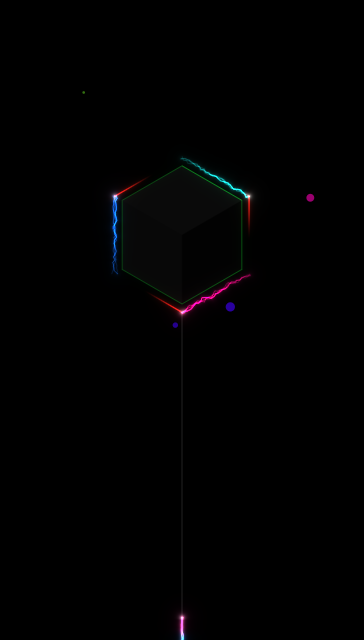
Give the GLSL for this background, as a Shadertoy shader.

```glsl
const vec3 TEAL = vec3(0.08, 0.68, 0.68);
const vec3 MAGENTA = vec3(1.0, 0.04, 0.55);
const vec3 BLUE = vec3(0.08, 0.42, 0.95);
const vec3 RED = vec3(1.0, 0.12, 0.08);
const vec3 GREEN = vec3(0.02, 0.32, 0.06);
const vec3 INDIGO = vec3(0.16, 0.0, 0.62);

float hash(float n) {
    n = fract(n * 0.1031);
    n *= n + 33.33;
    return fract(n * (n + n));
}

float noise(float x) {
    float cell = floor(x);
    return mix(hash(cell), hash(cell + 1.0), fract(x)) - 0.5;
}

// Share of a pixel covered by a line, at distance d from its middle
float stroke(float d, float halfWidth, float px) {
    return max(min(d + 0.5 * px, halfWidth) - max(d - 0.5 * px, -halfWidth), 0.0) / px;
}

float hexagon(vec2 p, float apothem) {
    p = abs(p);
    return max(p.x, dot(p, vec2(0.5, 0.8660))) - apothem;
}

// Corners run clockwise from the top
vec2 corner(float k, float radius) {
    float angle = radians(60.0 * k);
    return radius * vec2(sin(angle), cos(angle));
}

// x: position from a (0) to b (1), y: signed offset to the left
vec2 edgeFrame(vec2 p, vec2 a, vec2 b) {
    vec2 edge = b - a;
    float len = length(edge);
    vec2 dir = edge / len;
    return vec2(dot(p - a, dir) / len, dot(p - a, vec2(-dir.y, dir.x)));
}

// Jagged strands that brighten from a to b, with a hot end
vec3 lightning(vec2 p, vec2 a, vec2 b, vec3 color, float startLevel, float sway, float seed, float px) {
    vec2 f = edgeFrame(p, a, b);
    float len = length(b - a);
    float t = clamp(f.x, 0.0, 1.0);
    float level = mix(startLevel, 1.0, smoothstep(0.0, 0.75, t));
    float overshoot = (f.x - t) * len;
    vec3 light = vec3(0.0);
    for (int i = 0; i < 3; i++) {
        float s = seed + 37.0 * float(i);
        float wave = noise(t * len * 85.0 + s) + 0.6 * noise(t * len * 230.0 + s);
        float d = length(vec2(overshoot, f.y - sway * wave));
        float strand = i == 0 ? 1.0 : 0.4;
        light += color * strand * stroke(d, 0.0009, px);
        light += color * strand * (0.3 * exp(-d / 0.0022) + 0.06 * exp(-d / 0.009));
    }
    float heat = smoothstep(0.9, 1.0, t) * exp(-length(vec2(overshoot, f.y)) / 0.0025);
    return level * light + 0.7 * heat;
}

// Straight ray that fades out past the middle of the edge
vec3 ray(vec2 p, vec2 a, vec2 b, vec3 color, float px) {
    vec2 f = edgeFrame(p, a, b);
    float t = clamp(f.x, 0.0, 1.0);
    float d = length(vec2((f.x - t) * length(b - a), f.y));
    float fade = 1.0 - smoothstep(0.0, 0.58, t);
    return color * fade * (0.75 * stroke(d, 0.0010, px) + 0.3 * exp(-d / 0.0025) + 0.07 * exp(-d / 0.009));
}

vec3 cubeFaces(vec2 q, float apothem, float px) {
    float inside = smoothstep(px, -px, hexagon(q, apothem));
    float top = smoothstep(-px, px, q.y - 0.5774 * abs(q.x));
    float right = smoothstep(-px, px, q.x);
    float shade = mix(mix(0.031, 0.008, right), 0.039, top);
    return vec3(shade * inside);
}

vec3 greenFrame(vec2 q, float apothem, float px) {
    float d = abs(hexagon(q, apothem));
    float upperRight = step(0.0, q.x) * step(0.5774 * q.x, q.y);
    float level = 0.7 + 0.25 * smoothstep(-0.08, 0.08, q.x) + 0.5 * upperRight;
    return GREEN * level * (stroke(d, 0.0007, px) + 0.08 * exp(-d / 0.006));
}

void mainImage(out vec4 fragColor, in vec2 fragCoord) {
    float px = 1.0 / iResolution.y;
    vec2 p = vec2(fragCoord.x - 0.5 * iResolution.x, fragCoord.y) * px;
    vec2 q = p - vec2(0.0, 0.633);

    // Cube and its inner frame
    vec3 color = cubeFaces(q, 0.0935, px) + greenFrame(q, 0.0935, px);

    // Thread below the cube
    float thread = step(0.034, p.y) * step(p.y, 0.513);
    color += 0.13 * thread * stroke(abs(p.x), 0.0008, px);

    // Three pairs of lightning and red ray around the rim
    vec3 boltColors[3] = vec3[3](TEAL, MAGENTA, BLUE);
    for (int i = 0; i < 3; i++) {
        float k = 2.0 * float(i);
        vec2 a = corner(k, 0.121), b = corner(k + 1.0, 0.121), c = corner(k + 2.0, 0.121);
        color += lightning(q, a, b, boltColors[i], 0.3, 0.006, 11.0 + 53.0 * k, px);
        color += ray(q, b, c, RED, px);
    }

    // Spark rising from the bottom edge
    vec3 sparkColor = mix(BLUE, MAGENTA, smoothstep(0.0, 0.022, p.y));
    color += 1.3 * lightning(p, vec2(0.0, -0.015), vec2(0.0, 0.035), sparkColor, 1.0, 0.003, 71.0, px);
    color += 0.6 * smoothstep(0.037, 0.03, p.y) * exp(-abs(p.x) / 0.0018);

    // Drifting discs: position, radius, brightness
    vec4 discs[4] = vec4[4](vec4(-0.1536, 0.8555, 0.0020, 0.8), vec4(0.2005, 0.691, 0.0061, 0.6),
                            vec4(0.0755, 0.5205, 0.0072, 1.0), vec4(-0.0104, 0.492, 0.0042, 0.9));
    vec3 discColors[4] = vec3[4](vec3(0.25, 0.55, 0.08), vec3(1.0, 0.0, 0.72), INDIGO, INDIGO);
    for (int i = 0; i < 4; i++) {
        float d = length(p - discs[i].xy) - discs[i].z;
        color = mix(color, discColors[i] * discs[i].w, clamp(0.5 - d / px, 0.0, 1.0));
    }

    fragColor = vec4(clamp(color, 0.0, 1.0), 1.0);
}
```
